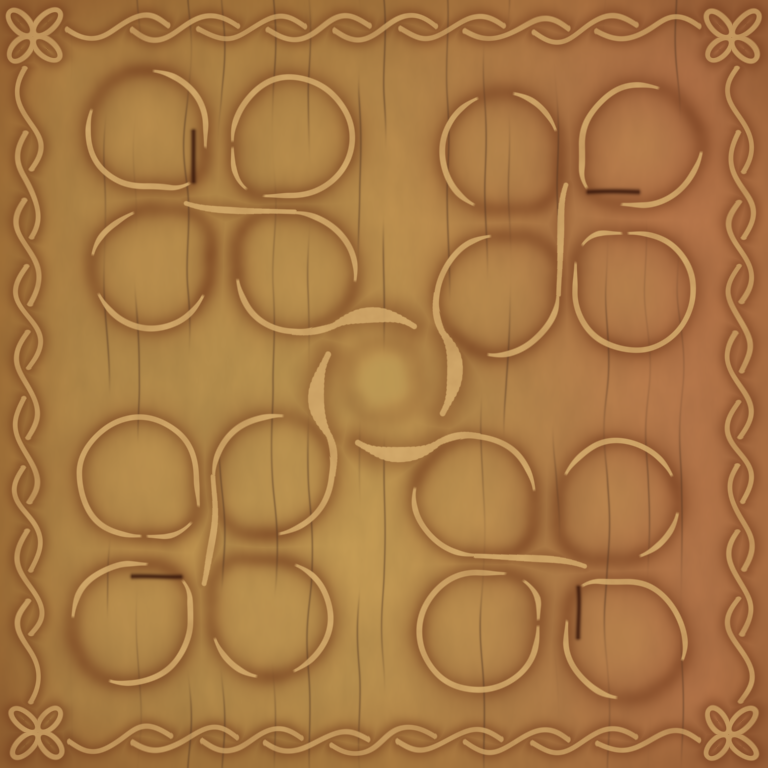
Give the GLSL for this pattern, as a Shadertoy shader.

```glsl
#define MIDDLE vec2(0.502, 0.4995)
#define CLUSTER vec2(-0.217, 0.237)
#define LEAF_RADIUS 0.077
#define LINE_WIDTH 0.0037
#define SCROLL_STEP 0.0865
#define SCROLL_LENGTH 0.142
#define SCROLL_HEIGHT 0.015
#define BORDER_INSET 0.464
#define CRACK_SPACING 0.054
#define CREAM vec3(0.84, 0.68, 0.43)
#define UMBER vec3(0.44, 0.22, 0.10)

vec2 hash2(vec2 p) {
    p = vec2(dot(p, vec2(127.1, 311.7)), dot(p, vec2(269.5, 183.3)));
    return fract(sin(p) * 43758.5) * 2.0 - 1.0;
}

// Gradient noise
float noise(vec2 p) {
    vec2 i = floor(p), f = fract(p), u = f * f * (3.0 - 2.0 * f);
    vec2 e = vec2(0, 1);
    return mix(mix(dot(hash2(i), f), dot(hash2(i + e.yx), f - e.yx), u.x),
               mix(dot(hash2(i + e), f - e), dot(hash2(i + 1.0), f - 1.0), u.x), u.y);
}

float fbm(vec2 p) {
    float sum = 0.0, gain = 0.6;
    for (int i = 0; i < 4; i++) { sum += gain * noise(p); p = p * 2.03 + 7.1; gain *= 0.5; }
    return sum;
}

float bell(float d, float w) { return exp(-d * d / (w * w)); }

float cover(float d) {
    float px = 1.0 / iResolution.y;
    return 1.0 - smoothstep(-px, px, d);
}

float segment(vec2 p, vec2 a, vec2 b) {
    vec2 v = b - a;
    return length(p - a - v * clamp(dot(p - a, v) / dot(v, v), 0.0, 1.0));
}

// Curve that swells from thin ends; x: to edge, y: to axis
vec2 brush(vec2 p, vec2 a, vec2 b, vec2 c, float thin, float swell) {
    vec2 best = vec2(1), last = a;
    for (int i = 1; i <= 16; i++) {
        float t = float(i) / 16.0;
        vec2 next = mix(mix(a, b, t), mix(b, c, t), t);
        float d = segment(p, last, next);
        best = min(best, vec2(d - thin - swell * pow(sin(3.1415 * t), 2.0), d));
        last = next;
    }
    return best;
}

// Part of a leaf outline, angles in degrees, tapered at both ends
float arc(float d, float angle, float mid, float halfSpan) {
    float left = halfSpan - abs(mod(angle - mid + 180.0, 360.0) - 180.0);
    float w = LINE_WIDTH * (0.5 + 0.5 * smoothstep(0.0, 22.0, left));
    return cover(abs(d) - w) * smoothstep(-2.0, 2.0, left);
}

// Round leaf with one tighter corner; x: cream line, y: soft shade, w: heart
vec4 leaf(vec2 k, vec2 center, vec4 spans) {
    vec2 local = k - center, e = local * sign(center);
    float corner = max(e.x, e.y) < 0.0 ? 0.045 : LEAF_RADIUS;
    vec2 q = abs(e) - LEAF_RADIUS + corner;
    float d = length(max(q, 0.0)) + min(max(q.x, q.y), 0.0) - corner;
    float angle = degrees(atan(local.y, local.x));
    float line = max(arc(d, angle, spans.x, spans.y), arc(d, angle, spans.z, spans.w));
    float shade = 0.62 * bell(d, 0.012) + 0.38 * bell(d, 0.027);
    return vec4(line, shade, 0.0, bell(length(local), 0.045));
}

// Four leaves, a tail and a curl; z: dark cut
vec4 cluster(vec2 p) {
    vec2 k = p - CLUSTER;
    vec4 m = leaf(k, vec2(-0.095, 0.096), vec4(235, 74, 32, 50));
    m = max(m, leaf(k, vec2(0.096, 0.085), vec4(34, 150, 209, 19)));
    m = max(m, leaf(k, vec2(-0.087, -0.086), vec4(139, 29, 269, 64)));
    m = max(m, leaf(k, vec2(0.101, -0.092), vec4(42, 50, 236, 50)));
    vec2 tail = brush(p, vec2(-0.259, 0.237), vec2(-0.214, 0.223), vec2(-0.118, 0.223), 0.003, 0.0015);
    vec2 join = brush(p, vec2(-0.120, 0.067), vec2(-0.082, 0.064), vec2(-0.055, 0.081), 0.0034, 0.0012);
    vec2 curl = brush(p, vec2(-0.068, 0.074), vec2(-0.016, 0.108), vec2(0.038, 0.075), 0.0037, 0.0065);
    m.x = max(m.x, cover(min(tail.x, min(join.x, curl.x))));
    m.y = max(m.y, max(0.7 * bell(min(tail.y, join.y), 0.014), 0.85 * bell(curl.y, 0.023)));
    m.z = bell(segment(p, vec2(-0.251, 0.328), vec2(-0.250, 0.266)), 0.0035);
    return m;
}

float ellipseDist(vec2 p, vec2 r) {
    float k = length(p / r);
    return k * (k - 1.0) / max(length(p / (r * r)), 0.001);
}

// Frame of interlocking scrolls with looped corners; x: cream line, y: soft shade
vec2 border(vec2 q) {
    vec2 a = abs(q);
    vec2 s = a.x > a.y ? vec2(-q.y, q.x) * sign(q.x) : q * sign(q.y);
    float best = 1.0, k = 6.2832 / SCROLL_LENGTH;
    for (int j = -1; j <= 1; j++) {
        float cell = clamp(floor(s.x / SCROLL_STEP + 0.5) + float(j), -4.0, 4.0);
        float t = s.x - cell * SCROLL_STEP;
        float inside = clamp(t, -0.47 * SCROLL_LENGTH, 0.47 * SCROLL_LENGTH);
        float slope = SCROLL_HEIGHT * k * cos(k * inside);
        float rise = s.y - BORDER_INSET - SCROLL_HEIGHT * sin(k * inside);
        best = min(best, length(vec2(rise / sqrt(1.0 + slope * slope), t - inside)));
    }
    vec2 c = a - 0.454;
    c = abs(vec2(c.x + c.y, c.y - c.x) * 0.7071);
    if (c.y > c.x) c = c.yx;
    best = min(best, abs(ellipseDist(c - vec2(0.023, 0), vec2(0.020, 0.010))));
    return vec2(cover(best - 0.0033), bell(best, 0.011));
}

void mainImage(out vec4 fragColor, in vec2 fragCoord) {
    vec2 uv = fragCoord / iResolution.xy;
    vec2 wobble = vec2(noise(uv * 13.0), noise(uv * 13.0 + 40.0));

    // Warm board: ochre left, terracotta right, golden lower middle
    vec3 col = mix(vec3(0.68, 0.51, 0.27), vec3(0.69, 0.44, 0.28), smoothstep(0.35, 0.95, uv.x));
    col = mix(col, vec3(0.74, 0.59, 0.32), 0.85 * bell(length((uv - vec2(0.42, 0.36)) * vec2(1.0, 0.75)), 0.32));
    vec2 rim = abs(uv - 0.5);
    col = mix(col, vec3(0.55, 0.35, 0.16), 0.5 * smoothstep(0.38, 0.52, max(rim.x, rim.y)) * (1.15 - 0.6 * uv.x));
    col = mix(col, vec3(0.50, 0.29, 0.15), 0.4 * smoothstep(0.54, 0.69, length(rim)));
    col *= 1.0 + 0.10 * fbm(uv * 5.0) + 0.07 * fbm(uv * vec2(40.0, 16.0));

    // Four turned copies around the middle
    vec2 p = uv - MIDDLE + 0.006 * wobble;
    vec4 motif = vec4(0);
    for (int i = 0; i < 4; i++) {
        motif = max(motif, cluster(p));
        p = vec2(p.y, -p.x);
    }
    vec2 frame = border(uv - 0.5 + 0.009 * wobble);
    col = mix(col, vec3(0.74, 0.56, 0.31), 0.30 * motif.w);
    col = mix(col, UMBER, 0.64 * motif.y * (0.85 + 0.5 * fbm(uv * 12.0)));
    col = mix(col, UMBER, 0.5 * frame.y);

    // Central glow with a faint ring
    float r = length(p - vec2(-0.003, 0.005)) + 0.006 * noise(uv * 40.0);
    col = mix(col, UMBER, 0.18 * bell(r - 0.050, 0.014));
    col = mix(col, vec3(0.74, 0.60, 0.33), 0.8 * (1.0 - smoothstep(0.018, 0.040, r)));

    // Broken vertical cracks
    float x = uv.x + 0.012 * noise(vec2(uv.x * 4.0, uv.y * 8.0));
    float cell = floor(x / CRACK_SPACING);
    float crack = abs(x - (cell + 0.5 + 0.3 * hash2(vec2(cell, 3.0)).x) * CRACK_SPACING);
    float broken = smoothstep(-0.08, 0.15, noise(vec2(cell * 7.37, uv.y * 4.5)));
    float field = smoothstep(0.09, 0.11, uv.x) * (1.0 - smoothstep(0.91, 0.93, uv.x));
    col = mix(col, vec3(0.32, 0.21, 0.13), 0.40 * bell(crack, 0.0015) * broken * field);

    // Dark cuts, then cream lines on top
    col = mix(col, vec3(0.22, 0.09, 0.04), 0.8 * motif.z);
    float worn = 0.84 + 0.3 * fbm(uv * 30.0);
    col = mix(col, CREAM, worn * max(motif.x, 0.85 * frame.x));
    fragColor = vec4(col, 1.0);
}
```
